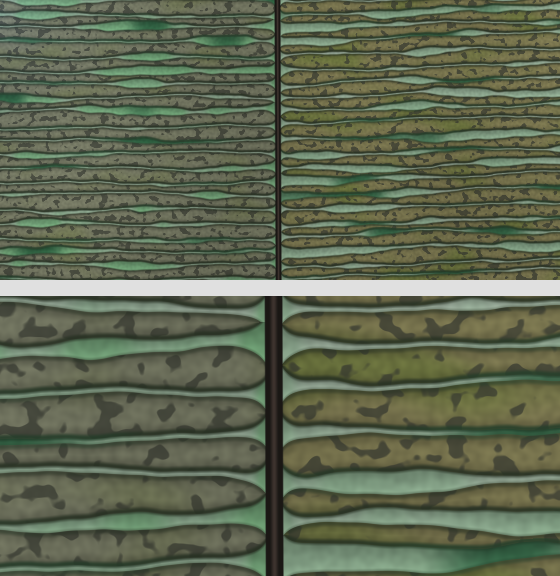
Top, the full canvas; bottom, a detail of the centre.
This pattern is drawn by a WebGL 2 fragment shader. Its source:

```glsl
#version 300 es
precision highp float;

#define ROWS 20.0
#define WAVE 0.42
#define THIN_SEAM 0.065
#define WIDE_SEAM 0.27
#define DIVIDER_X 0.993
#define DIVIDER_HALF 0.0105
#define SPOT_SCALE 42.0
#define SPOT_LEVEL 0.13
#define RIM_WIDTH 0.10
#define TILT 0.55

uniform vec2 u_resolution;
out vec4 fragColor;

const vec3 GREY_BARK = vec3(0.40, 0.41, 0.335);
const vec3 OLIVE_BARK = vec3(0.425, 0.41, 0.275);
const vec3 MOSS = vec3(0.36, 0.40, 0.20);
const vec3 SPOT_INK = vec3(0.215, 0.225, 0.19);
const vec3 RIM_INK = vec3(0.16, 0.20, 0.14);
const vec3 LEAF_GREEN = vec3(0.40, 0.58, 0.42);
const vec3 PALE_GLAZE = vec3(0.56, 0.62, 0.56);
const vec3 DEEP_GREEN = vec3(0.13, 0.31, 0.20);
const vec3 DIVIDER_DARK = vec3(0.10, 0.09, 0.08);
const vec3 DIVIDER_CORE = vec3(0.24, 0.20, 0.18);

float hash(vec2 p) {
    vec3 q = fract(p.xyx * vec3(0.1031, 0.1030, 0.0973));
    q += dot(q, q.yzx + 33.33);
    return fract((q.x + q.y) * q.z);
}

vec2 gradientAt(vec2 cell) {
    float angle = 6.2832 * hash(cell);
    return vec2(cos(angle), sin(angle));
}

float gradientNoise(vec2 p) {
    vec2 i = floor(p), f = fract(p);
    vec2 s = f * f * f * (f * (f * 6.0 - 15.0) + 10.0);
    vec2 e = vec2(1.0, 0.0);
    float low = mix(dot(gradientAt(i), f), dot(gradientAt(i + e), f - e), s.x);
    float high = mix(dot(gradientAt(i + e.yx), f - e.yx),
                     dot(gradientAt(i + e.xx), f - e.xx), s.x);
    return mix(low, high, s.y);
}

// Centre (x) and half thickness (y) of one seam, in row units
vec2 seamShape(float id, float x, float edge, float seed) {
    float lane = id * 7.37 + seed;
    float bend = gradientNoise(vec2(x * 2.3, lane))
               + 0.35 * gradientNoise(vec2(x * 8.0, lane + 3.1))
               + 0.14 * gradientNoise(vec2(x * 23.0, lane + 5.7));
    float swell = gradientNoise(vec2(x * 3.1 + 11.0, lane + 0.45))
                + 0.3 * gradientNoise(vec2(x * 11.0, lane + 1.9));
    float halfWidth = THIN_SEAM + WIDE_SEAM * smoothstep(-0.05, 0.5, swell);
    halfWidth += 0.28 * exp(-edge / 0.011);
    return vec2(id + WAVE * bend + 0.25 * (hash(vec2(id, seed)) - 0.5), halfWidth);
}

void main() {
    vec2 p = gl_FragCoord.xy / u_resolution * vec2(2.0, 1.0);
    float pixel = 1.0 / u_resolution.y;
    float side = step(DIVIDER_X, p.x);
    float seed = 3.3 + side * 211.0;
    float gap = abs(p.x - DIVIDER_X + 0.004 * (p.y - 0.5)) - DIVIDER_HALF;
    float edge = max(gap, 0.0);

    // Nearest seam between bands
    float v = p.y * ROWS - TILT * side * (p.x - DIVIDER_X);
    float nearest = 10.0, offset = 0.0, seamId = 0.0, thickness = 0.1;
    for (int k = -1; k <= 1; k++) {
        float id = floor(v + 0.5) + float(k);
        vec2 seam = seamShape(id, p.x, edge, seed);
        float d = abs(v - seam.x) - seam.y;
        if (d < nearest) {
            nearest = d;
            offset = v - seam.x;
            seamId = id;
            thickness = seam.y;
        }
    }
    float soft = ROWS * pixel * 0.7;
    float bandMask = smoothstep(-soft, soft, nearest);

    // Mottled band with dark blots
    float cloud = gradientNoise(p * vec2(5.0, 9.0) + seed);
    float grain = gradientNoise(p * 90.0 + seed);
    vec3 band = mix(GREY_BARK, OLIVE_BARK, side);
    band = mix(band, MOSS, smoothstep(0.0, 0.5, cloud) * mix(0.35, 0.8, side));
    band *= 0.88 + 0.24 * smoothstep(0.0, 0.35, nearest) + 0.14 * grain;
    vec2 blotPos = p * SPOT_SCALE * vec2(0.85, 1.0) + seed;
    float blots = gradientNoise(blotPos) + 0.4 * gradientNoise(blotPos * 2.1 + 9.0);
    float blotMask = smoothstep(SPOT_LEVEL, SPOT_LEVEL + 0.16, blots - 0.15 * cloud);
    band = mix(band, SPOT_INK, 0.72 * blotMask);

    // Glazed seam, green where wide and pale where thin
    float patchy = gradientNoise(vec2(p.x * 2.7, seamId * 3.71 + seed));
    float wide = smoothstep(0.08, 0.24, thickness);
    float greenness = mix(0.25 + 0.7 * wide, 0.1 + 0.3 * wide, side);
    vec3 glaze = mix(PALE_GLAZE, LEAF_GREEN, clamp(greenness + 0.4 * patchy, 0.0, 1.0));
    glaze = mix(glaze, DEEP_GREEN, 0.85 * smoothstep(0.22, 0.42, patchy));
    glaze *= 1.0 - 0.18 * offset / thickness + 0.1 * grain;

    // Dark rim, heavier on the upper side of each seam
    vec3 color = mix(glaze, band, bandMask);
    float rim = 1.0 - smoothstep(0.0, RIM_WIDTH + soft, abs(nearest - 0.03));
    vec3 rimInk = mix(RIM_INK, DEEP_GREEN, 0.45 * smoothstep(0.0, 0.3, patchy));
    color = mix(color, rimInk, rim * mix(0.5, 0.85, step(0.0, offset)));

    // Broad uneven light
    color *= 0.98 + 0.12 * gradientNoise(p * 1.7 + 4.0) + 0.08 * (p.y - 0.5);
    color += vec3(0.03, 0.05, 0.09) * exp(-4.0 * length(p - vec2(0.0, 0.95)));

    // Divider between the two panels
    vec3 bar = mix(DIVIDER_CORE, DIVIDER_DARK, smoothstep(0.0, 0.006, abs(gap + DIVIDER_HALF)));
    color = mix(bar, color, smoothstep(-pixel, pixel, gap));
    fragColor = vec4(clamp(color, 0.0, 1.0), 1.0);
}
```
